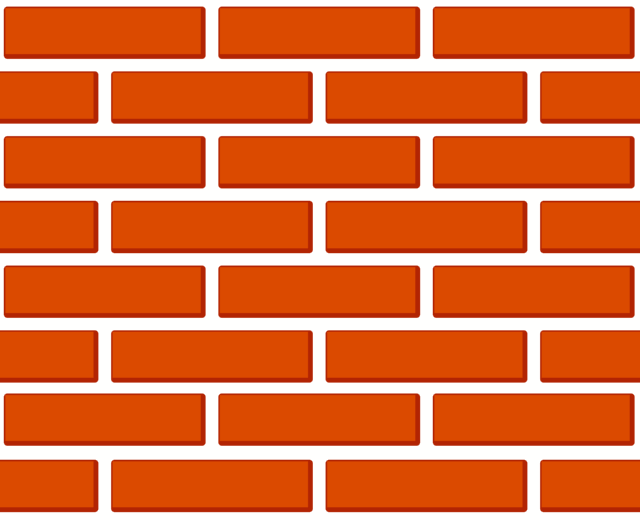
A Shadertoy shader for this pattern:

```glsl
#define PITCH vec2(0.4125, 0.1245)
#define BRICK vec2(0.3880, 0.1006)
#define ORIGIN vec2(0.0074, 0.0127)
#define CORNER 0.0070
#define RIM 0.0030
#define BEVEL 0.0093
#define RAISED_ROW 6.0
#define RAISE 0.0030
#define FACE_COLOR vec3(0.86, 0.29, 0.00)
#define EDGE_COLOR vec3(0.70, 0.14, 0.01)
#define MORTAR_COLOR vec3(1.00, 1.00, 0.995)

// Signed distance to a rounded box spanning two corners
float roundedBox(vec2 p, vec2 low, vec2 high, float radius) {
    vec2 q = abs(p - 0.5 * (low + high)) - 0.5 * (high - low) + radius;
    return length(max(q, 0.0)) + min(max(q.x, q.y), 0.0) - radius;
}

float coverage(float dist, float pixel) {
    return clamp(0.5 - dist / pixel, 0.0, 1.0);
}

void mainImage(out vec4 fragColor, in vec2 fragCoord) {
    // Height units, measured down from the top left
    float pixel = 1.0 / iResolution.y;
    vec2 p = vec2(fragCoord.x, iResolution.y - fragCoord.y) * pixel - ORIGIN;

    // Cells split midway through the mortar joints
    vec2 halfGap = 0.5 * (PITCH - BRICK);
    float row = floor((p.y + halfGap.y) / PITCH.y);
    float stagger = 0.5 * PITCH.x * mod(row, 2.0);
    vec2 local = vec2(mod(p.x - stagger + halfGap.x, PITCH.x) - halfGap.x,
                      p.y - row * PITCH.y);

    // One course sits slightly high
    if (row == RAISED_ROW) local.y += RAISE;

    // Thin rim at top left, wide bevel at bottom right
    float body = roundedBox(local, vec2(0.0), BRICK, CORNER);
    float face = roundedBox(local, vec2(RIM), BRICK - BEVEL, 0.2 * CORNER);

    vec3 color = mix(MORTAR_COLOR, EDGE_COLOR, coverage(body, 1.3 * pixel));
    color = mix(color, FACE_COLOR, coverage(face, 1.3 * pixel));
    fragColor = vec4(color, 1.0);
}
```
